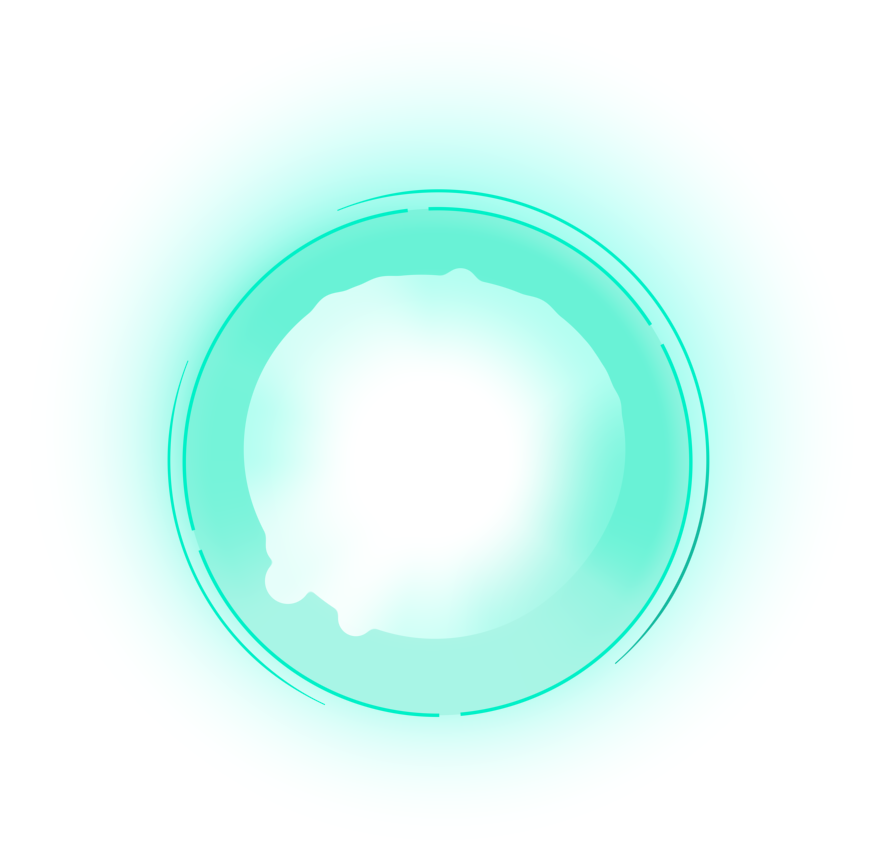
Write a WebGL 2 fragment shader that draws this background.

```glsl
#version 300 es
precision highp float;
// A luminous mint ring on white: a wide halo, a shaded disc, a pale
// lobed pool with a white core, and two thin broken circles of light.
// Built from radial falloffs, a smooth union of circles and arc masks.

uniform vec2 u_resolution;
out vec4 fragColor;

const vec3 WHITE = vec3(1.0);
const vec3 HALO = vec3(0.54, 1.0, 0.94);
const vec3 MINT = vec3(0.41, 0.95, 0.84);
const vec3 SOFT_MINT = vec3(0.66, 0.96, 0.90);
const vec3 POOL = vec3(0.72, 1.0, 0.95);
const vec3 LINE = vec3(0.0, 0.94, 0.78);
const vec3 DEEP_LINE = vec3(0.08, 0.72, 0.62);

const vec2 RING_CENTER = vec2(-0.0123, -0.0435);
const float RING_RADIUS = 0.298;
const float OUTER_RADIUS = 0.317;

// Center and radius of each lobe, relative to the ring center.
const vec3 LOBES[13] = vec3[13](
  vec3(-0.003, 0.004, 0.212), vec3(-0.023, 0.015, 0.205),
  vec3(0.023, 0.015, 0.198), vec3(0.027, 0.208, 0.020),
  vec3(-0.119, 0.173, 0.025), vec3(-0.062, 0.189, 0.028),
  vec3(0.110, 0.165, 0.028), vec3(0.158, 0.121, 0.021),
  vec3(0.181, 0.097, 0.016), vec3(0.196, 0.067, 0.018),
  vec3(-0.176, -0.140, 0.027), vec3(-0.180, -0.099, 0.022),
  vec3(-0.096, -0.184, 0.021));

// Middle angles of the gaps in the inner circle, in degrees.
const vec4 GAPS = vec4(94.4, 30.2, -87.2, 198.0);

float fill(float dist, float blur) {
  return 1.0 - smoothstep(-blur, blur, dist);
}

float falloff(float inner, float outer, float x) {
  return 1.0 - smoothstep(inner, outer, x);
}

float smoothMin(float a, float b, float k) {
  float h = max(k - abs(a - b), 0.0) / k;
  return min(a, b) - 0.25 * h * h * k;
}

// Cosine of the angle between a unit direction and a bearing in degrees.
float facing(vec2 dir, float degrees) {
  float a = radians(degrees);
  return dot(dir, vec2(cos(a), sin(a)));
}

// Unsigned angle from a bearing, in radians.
float angleFrom(vec2 dir, float degrees) {
  return acos(clamp(facing(dir, degrees), -1.0, 1.0));
}

float poolDistance(vec2 p) {
  float d = 1.0;
  for (int i = 0; i < 13; i++) {
    d = smoothMin(d, length(p - LOBES[i].xy) - LOBES[i].z, 0.008);
  }
  return d;
}

// Arc around a middle bearing, thinning toward both ends.
float taperedArc(vec2 p, float radius, float middle, float halfSpan, float width, float px) {
  float r = length(p);
  float left = radians(halfSpan) - angleFrom(p / max(r, px), middle);
  float w = width * mix(0.35, 1.0, smoothstep(0.0, 0.35, left));
  return fill(abs(r - radius) - w, px) * fill(-left * radius, px);
}

// Full circle with four narrow gaps.
float brokenCircle(vec2 p, float radius, float width, float px) {
  float r = length(p);
  float mask = fill(abs(r - radius) - width, px);
  for (int i = 0; i < 4; i++) {
    float beyond = angleFrom(p / max(r, px), GAPS[i]) - radians(2.55);
    mask *= fill(-beyond * radius, px);
  }
  return mask;
}

void main() {
  float px = 0.8 / u_resolution.y;
  vec2 uv = (gl_FragCoord.xy - 0.5 * u_resolution) / u_resolution.y;
  vec2 p = uv - RING_CENTER;
  float r = length(p);
  vec2 dir = p / max(r, px);

  // Wide halo and the tighter glow around the ring
  vec3 color = mix(WHITE, HALO, falloff(0.1, 0.49, length(uv)));
  float side = max(facing(dir, 148.0), 0.0);
  float ringGlow = (0.22 + 0.5 * side * side) * exp(-max(r - RING_RADIUS, 0.0) / 0.035);
  color = mix(color, MINT, ringGlow);

  // Disc: vivid toward the top and right, softer below and at the rim
  float vivid = smoothstep(-0.75, 0.45, facing(dir, 70.0));
  vivid = max(vivid, smoothstep(0.75, 1.0, facing(dir, -5.0)));
  vivid = max(vivid, 0.8 * smoothstep(0.6, 1.0, facing(dir, 170.0)));
  float rim = smoothstep(0.265, RING_RADIUS, r) * (0.55 - 0.4 * side);
  vec3 disc = mix(SOFT_MINT, MINT, vivid * (1.0 - rim));
  color = mix(color, disc, fill(r - RING_RADIUS, px));

  // Lobed pool, dissolving at the lower right
  float pale = 0.7 * smoothstep(0.75, 1.0, facing(dir, 219.0));
  pale += 0.5 * smoothstep(0.8, 1.0, facing(dir, 128.0));
  pale += 0.35 * smoothstep(0.8, 1.0, facing(dir, 255.0));
  float opacity = mix(0.95, 0.25, smoothstep(0.5, 0.95, facing(dir, -28.0)));
  color = mix(color, mix(POOL, WHITE, pale), opacity * fill(poolDistance(p), px));

  // White core
  color = mix(color, WHITE, falloff(0.085, 0.23, length(p - vec2(-0.006, 0.004))));

  // Thin circles of light
  vec3 outerLine = mix(LINE, DEEP_LINE, smoothstep(0.8, 1.0, facing(dir, -28.0)));
  vec2 q = p - vec2(0.001, 0.002);
  float outer = taperedArc(q, OUTER_RADIUS, 31.5, 80.5, 0.0018, px);
  outer = max(outer, taperedArc(q, OUTER_RADIUS, 201.7, 43.4, 0.0016, px));
  color = mix(color, outerLine, outer);
  color = mix(color, LINE, brokenCircle(p, RING_RADIUS, 0.002, px));

  fragColor = vec4(color, 1.0);
}
```
